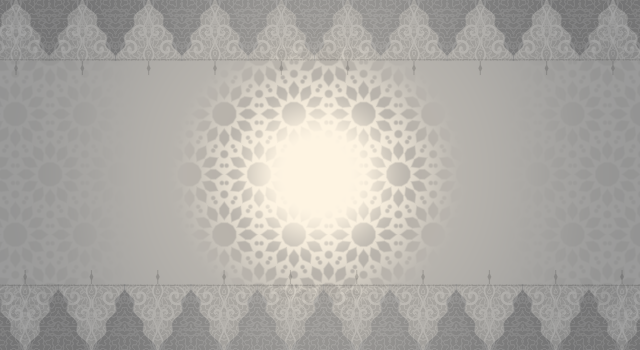
Reproduce this background procedurally as a WebGL 1 fragment shader.

```glsl
precision highp float;
uniform vec2 u_resolution;

const float TAU = 6.2831853;
const vec3 CREAM = vec3(0.995, 0.957, 0.888);
const vec3 WARM_GREY = vec3(0.725, 0.71, 0.685);
const vec3 COOL_GREY = vec3(0.605, 0.605, 0.603);
const vec3 CELL_GREY = vec3(0.72, 0.70, 0.67);
const vec3 DARK_GREY = vec3(0.445, 0.445, 0.447);

float fill(float d, float px) {
  return 1.0 - smoothstep(-px, px, d);
}

vec2 gradientAt(vec2 cell) {
  float h = fract(sin(dot(cell, vec2(127.1, 311.7))) * 4375.85);
  return vec2(cos(h * TAU), sin(h * TAU));
}

float gradientNoise(vec2 p) {
  vec2 i = floor(p), f = fract(p);
  vec2 u = f * f * f * (f * (f * 6.0 - 15.0) + 10.0);
  vec2 e = vec2(1.0, 0.0);
  float low = mix(dot(gradientAt(i), f), dot(gradientAt(i + e), f - e), u.x);
  float high = mix(dot(gradientAt(i + e.yx), f - e.yx),
                   dot(gradientAt(i + 1.0), f - 1.0), u.x);
  return mix(low, high, u.y);
}

// Offset from the nearest point of a triangular lattice
vec2 triangularRepeat(vec2 p, float spacing) {
  vec2 cell = spacing * vec2(1.0, 1.7320508);
  vec2 a = mod(p + 0.5 * cell, cell) - 0.5 * cell;
  vec2 b = mod(p, cell) - 0.5 * cell;
  return dot(a, a) < dot(b, b) ? a : b;
}

// Folds the plane into one sector around the x axis
vec2 foldSector(vec2 p, float count) {
  float sector = TAU / count;
  float a = mod(atan(p.y, p.x) + 0.5 * sector, sector) - 0.5 * sector;
  return length(p) * vec2(cos(a), sin(a));
}

// Rosette of twelve petals with small cells in the gaps
float rosetteCells(vec2 q) {
  vec2 v = foldSector(q, 12.0);
  vec2 petal = abs(v - vec2(0.068, 0.0));
  float d = max(petal.y - 0.0142, petal.x * 0.6 + petal.y * 0.8 - 0.0157);
  d = min(d, v.x - 0.034);
  d = min(d, length(vec2(v.x, abs(v.y)) - vec2(0.0927, 0.0248)) - 0.006);
  vec2 corner = foldSector(q.yx, 6.0) - vec2(0.1152, 0.0);
  return min(d, length(corner) - 0.0115);
}

float spiral(vec2 q, vec2 centre, float radius) {
  vec2 d = q - centre;
  float r = length(d);
  float wave = sin(r * TAU / radius * 1.5 + atan(d.y, d.x));
  return smoothstep(0.1, 0.8, wave) * (1.0 - smoothstep(radius * 0.85, radius, r));
}

// Mirrored arabesque of curls, stem and tendrils
float arabesque(vec2 q) {
  float tendril = 1.0 - smoothstep(0.06, 0.2, abs(gradientNoise(q * 75.0 + 8.0)));
  float curls = max(spiral(q, vec2(0.052, 0.035), 0.032),
                    spiral(q, vec2(0.022, 0.083), 0.027));
  float stem = 1.0 - smoothstep(0.001, 0.004, abs(q.x - 0.008 - 0.006 * sin(q.y * 85.0)));
  return max(max(curls, stem), tendril * 0.65);
}

// Border of ogives; q.x runs along it, q.y outward from its inner edge
vec3 ornateBorder(vec3 base, vec2 q, float height, float sideFade, float px) {
  float period = 0.1895;
  float x = abs(mod(q.x + 0.5 * period, period) - 0.5 * period);
  float h = clamp(q.y / height, 0.0, 1.0);
  float halfWidth = period * (0.48 * pow(1.0 - h, 0.75) + 0.035 * sin(h * 19.0));
  float edge = x - halfWidth;
  float inside = fill(-q.y, px);
  float shade = 1.0 - fill(edge, px);
  float lace = arabesque(vec2(x, q.y));
  float outline = fill(abs(edge) - 0.002, px);

  vec3 light = mix(base * 0.93, base * 1.05 + 0.015, lace * 0.8);
  vec3 dark = mix(base, DARK_GREY, mix(0.45, 0.92, sideFade));
  dark += 0.075 * lace;
  vec3 colour = mix(light, dark, shade);
  colour = mix(colour, base * 1.04, outline * 0.45);
  colour *= 1.0 - 0.12 * fill(abs(q.y - 0.003) - 0.0015, px);

  // Finials below the inner edge
  float bead = x + abs(q.y + 0.021) * 0.45 - 0.0055;
  float stem = max(x - 0.0013, abs(q.y + 0.018) - 0.022);
  float finial = fill(min(bead, stem), px) * (1.0 - inside);
  vec3 outer = mix(base, base * 0.83, finial);
  return mix(outer, colour, inside);
}

void main() {
  float px = 0.8 / u_resolution.y;
  vec2 p = (gl_FragCoord.xy - 0.5 * u_resolution) / u_resolution.y;
  float r = length(p + vec2(0.008, 0.0));
  float side = abs(p.x);

  // Backdrop and glow, wider on the lattice lines than in the cells
  vec3 grey = mix(WARM_GREY, COOL_GREY, smoothstep(0.3, 0.95, r));
  vec3 lineColour = mix(grey, CREAM, 1.0 - smoothstep(0.13, 0.44, r));
  vec3 cellColour = mix(CELL_GREY, CREAM, 1.0 - smoothstep(0.09, 0.29, r));
  vec3 farCell = grey * (1.0 - 0.045 * smoothstep(0.5, 0.8, side));
  cellColour = mix(cellColour, farCell, smoothstep(0.3, 0.44, r));

  // Rosette lattice
  vec2 rosette = triangularRepeat(p - vec2(0.025, 0.002), 0.199);
  float cells = fill(rosetteCells(rosette), px * 1.5);
  vec3 colour = mix(lineColour, cellColour, cells);

  // Upper and lower borders
  float sideFade = smoothstep(0.1, 0.75, side);
  colour = ornateBorder(colour, vec2(p.x - 0.079, p.y - 0.326), 0.174, sideFade, px);
  colour = ornateBorder(colour, vec2(p.x - 0.105, -0.312 - p.y), 0.188, sideFade, px);

  gl_FragColor = vec4(colour, 1.0);
}
```
